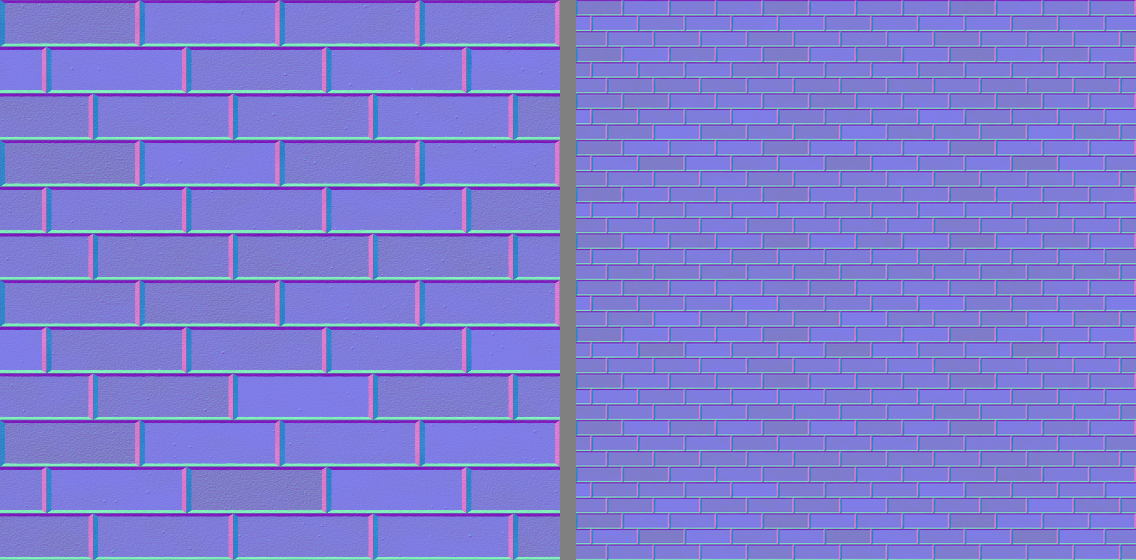
Left: one tile. Right: repeated 3 by 3.
Give the GLSL for this texture map, as a three.js fragment shader.

```glsl
#define BRICKS vec2(4.0, 12.0)
#define BEVEL vec2(0.0086, 0.0056)
#define JOINT 0.0009
#define SOFT 0.0008
#define WOBBLE 0.0005
#define GRAIN 0.17
#define PIT_GRID 36.0
#define PIT_CHANCE 0.16
#define SMOOTH_FACE vec3(0.497, 0.488, 0.91)
#define ROUGH_FACE vec3(0.495, 0.485, 0.78)

varying vec2 vUv;

const vec3 TOP_SIDE = vec3(0.50, 0.10, 0.74);
const vec3 BOTTOM_SIDE = vec3(0.50, 0.94, 0.73);
const vec3 LEFT_SIDE = vec3(0.17, 0.53, 0.80);
const vec3 RIGHT_SIDE = vec3(0.85, 0.48, 0.80);
const vec3 JOINT_COLOR = vec3(0.40, 0.42, 0.68);

float hash(vec2 p) {
  vec3 q = fract(vec3(p.xyx) * 0.1031);
  q += dot(q, q.yzx + 33.33);
  return fract((q.x + q.y) * q.z);
}

// Gradient of one lattice corner, wrapped to the period
float corner(vec2 cell, vec2 offset, vec2 period) {
  float angle = 6.28318 * hash(mod(cell, period) + 7.0);
  return dot(vec2(cos(angle), sin(angle)), offset);
}

float gradientNoise(vec2 uv, vec2 period) {
  vec2 p = uv * period;
  vec2 i = floor(p);
  vec2 f = p - i;
  vec2 u = f * f * f * (f * (f * 6.0 - 15.0) + 10.0);
  vec2 e = vec2(1.0, 0.0);
  float low = mix(corner(i, f, period), corner(i + e, f - e, period), u.x);
  float high = mix(corner(i + e.yx, f - e.yx, period),
                   corner(i + 1.0, f - 1.0, period), u.x);
  return mix(low, high, u.y);
}

float grainHeight(vec2 uv) {
  return gradientNoise(uv, vec2(310.0, 330.0))
       + 0.35 * gradientNoise(uv, vec2(120.0, 140.0));
}

// Slope as red and green offsets; green grows downwards
vec2 grainSlope(vec2 uv) {
  vec2 e = vec2(0.001, 0.0);
  float h = grainHeight(uv);
  return vec2(h - grainHeight(uv + e), grainHeight(uv + e.yx) - h);
}

// Sparse round dents
vec2 pitSlope(vec2 uv) {
  vec2 cell = floor(uv * PIT_GRID);
  vec2 id = mod(cell, PIT_GRID);
  vec2 center = 0.2 + 0.6 * vec2(hash(id + 51.0), hash(id + 93.0));
  vec2 d = (uv * PIT_GRID - cell - center) / PIT_GRID;
  float radius = mix(0.0010, 0.0019, hash(id + 131.0));
  d /= radius;
  float present = step(hash(id + 17.0), PIT_CHANCE);
  return present * 0.42 * vec2(-d.x, d.y) * exp(-dot(d, d));
}

void main() {
  // Rows step sideways by a third of a brick
  float row = floor(vUv.y * BRICKS.y);
  float shift = mod(BRICKS.y - 1.0 - row, 3.0) / 3.0;
  vec2 grid = vUv * BRICKS - vec2(shift, 0.0);
  vec2 brick = vec2(mod(floor(grid.x), BRICKS.x), row);
  vec2 size = 1.0 / BRICKS;
  vec2 local = fract(grid) * size;
  vec2 edge = min(local, size - local);

  // Face: roughness differs per brick and in soft patches
  float patches = gradientNoise(vUv, vec2(14.0, 24.0));
  float rough = clamp(hash(brick + 23.0) + 0.3 * patches, 0.0, 1.0);
  vec2 slope = grainSlope(vUv) * GRAIN;
  vec3 color = mix(SMOOTH_FACE, ROUGH_FACE, rough);
  color.rg += slope * mix(0.35, 1.1, rough) + pitSlope(vUv);

  // Mitred bevels with a slightly worn inner edge
  vec2 worn = edge + WOBBLE * vec2(
    gradientNoise(vUv, vec2(60.0, 110.0)),
    gradientNoise(vUv, vec2(110.0, 60.0)));
  vec2 ratio = worn / BEVEL;
  vec3 endColor = local.x < 0.5 * size.x ? LEFT_SIDE : RIGHT_SIDE;
  vec3 bedColor = local.y < 0.5 * size.y ? BOTTOM_SIDE : TOP_SIDE;
  float bed = smoothstep(-0.12, 0.12, ratio.x - ratio.y);
  vec3 bevelColor = mix(endColor, bedColor, bed);
  bevelColor.rg += slope * 0.8;
  bevelColor += 0.04 * patches;
  vec2 cover = 1.0 - smoothstep(BEVEL - SOFT, BEVEL + SOFT, worn);
  color = mix(color, bevelColor, max(cover.x, cover.y));

  // Thin joint where neighbouring bevels meet
  float joint = 1.0 - smoothstep(0.0, JOINT + SOFT, min(edge.x, edge.y));
  color = mix(color, JOINT_COLOR, joint * 0.85);

  gl_FragColor = vec4(clamp(color, 0.0, 1.0), 1.0);
}
```
